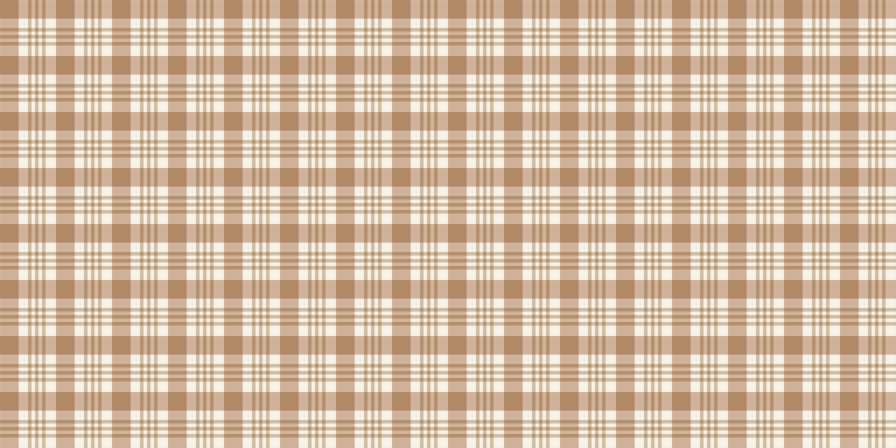
Reproduce this pattern procedurally as a WebGL 2 fragment shader.

```glsl
#version 300 es
precision highp float;

uniform vec2 u_resolution;
out vec4 fragColor;

// Coverage of a band, measured in threads within a 48-thread repeat
float band(float thread, float center, float width, float soft) {
    float d = abs(mod(thread - center + 24.0, 48.0) - 24.0) - 0.5 * width;
    return 1.0 - smoothstep(-soft, soft, d);
}

// One broad band and three fine stripes
float stripes(float thread, float soft) {
    float cover = band(thread, 8.0, 16.0, soft);
    for (int i = 0; i < 3; i++) {
        cover += 0.88 * band(thread, 25.5 + 6.0 * float(i), 3.0, soft);
    }
    return min(cover, 1.0);
}

void main() {
    // 16 by 8 repeats, counted from the top left
    vec2 uv = gl_FragCoord.xy / u_resolution;
    vec2 thread = vec2(uv.x, 1.0 - uv.y) * vec2(16.0, 8.0) * 48.0;
    vec2 pixel = vec2(16.0, 8.0) * 48.0 / u_resolution;
    vec2 soft = max(vec2(0.6), 0.8 * pixel);

    float warp = stripes(thread.x, soft.x);
    float weft = stripes(thread.y, soft.y);

    vec3 cream = vec3(0.97, 0.95, 0.91);
    vec3 tan1 = vec3(0.81, 0.70, 0.60);
    vec3 brown = vec3(0.69, 0.54, 0.40);

    // Bands are tan over cream and brown where they cross
    vec3 color = mix(mix(cream, tan1, warp), mix(tan1, brown, warp), weft);
    fragColor = vec4(color, 1.0);
}
```
